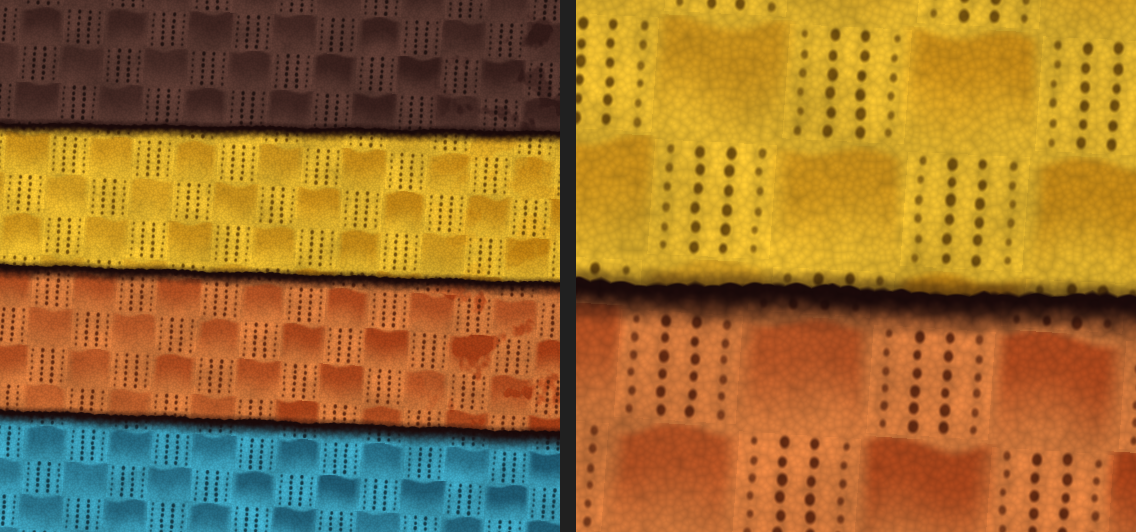
Left: the whole. Right: its middle third, enlarged.
This texture is drawn by a WebGL 2 fragment shader. Its source:

```glsl
#version 300 es
precision highp float;
// Four overlapping velvet swatches, each embossed with staggered patches of pinholes.
// Every swatch is one tilted lattice; cellular noise gives the pile, layered sines the
// rubbed tone, and each ragged hem drops a soft shadow on the swatch below it.

uniform vec2 u_resolution;
out vec4 outColor;

const vec3 SHADOW = vec3(0.10, 0.035, 0.035);
const float PATCH_PITCH = 0.151;
const vec2 HOLES = vec2(4.0, 6.0);            // holes across and down a patch
const vec2 HOLE_PITCH = vec2(0.0182, 0.157);  // canvas widths, share of a row

float hash(vec2 p) {
  vec3 q = fract(vec3(p.xyx) * 0.1031);
  q += dot(q, q.yzx + 33.33);
  return fract((q.x + q.y) * q.z);
}

// Distance to the nearest scattered point
float cellular(vec2 p) {
  vec2 cell = floor(p);
  float nearest = 2.0;
  for (int y = -1; y <= 1; y++) {
    for (int x = -1; x <= 1; x++) {
      vec2 c = cell + vec2(x, y);
      vec2 seed = c + vec2(hash(c), hash(c + 57.0));
      nearest = min(nearest, distance(p, seed));
    }
  }
  return nearest;
}

// Slow uneven tone from layered sines, about -1 to 1
float clouds(vec2 p) {
  float sum = 0.0, weight = 0.5;
  for (int i = 0; i < 4; i++) {
    sum += weight * sin(p.x + 1.7 * sin(p.y)) * cos(p.y * 1.1 + sin(p.x * 0.7));
    p = mat2(0.8, 0.6, -0.6, 0.8) * p * 1.9 + 2.3;
    weight *= 0.55;
  }
  return sum;
}

// Lattice holds origin x, origin y, row height and tilt; y runs downward
vec3 velvet(vec2 p, vec4 lattice, vec3 base, vec3 shade, float wear, float rub) {
  float tone = clouds(p * 28.0 + lattice.xy * 90.0);
  float v = (p.y - lattice.y - lattice.w * p.x) / lattice.z;
  float row = floor(v + 0.5);
  float fv = v - row;
  float u = (p.x - lattice.x + 0.07 * (p.y - lattice.y)) / PATCH_PITCH + 0.5 * row;
  float fu = fract(u + 0.5) - 0.5;

  // Flattened pile, darkest right under the patch above
  float wobble = 0.05 * sin(p.x * 95.0 + row * 2.0) + 0.05 * tone;
  float side = smoothstep(0.21, 0.31, abs(fu) + 0.4 * wobble);
  float fade = smoothstep(-0.52, -0.40, fv + wobble)
             * (1.0 - smoothstep(-0.25, 0.55, fv + wobble));
  float strength = (0.55 + 0.6 * hash(vec2(floor(u), row + 40.0))) * (0.75 + 0.4 * p.x);
  float rubbed = rub * smoothstep(0.70, 0.88, p.x) * smoothstep(0.12, 0.4, tone);
  float smudge = clamp(wear * side * fade * strength + rubbed, 0.0, 1.0);
  vec3 color = mix(base * (1.0 + 0.13 * tone), shade, smudge);

  // Patch of holes with raised ribs between its columns
  vec2 grid = vec2(fu * PATCH_PITCH / HOLE_PITCH.x, fv / HOLE_PITCH.y) + 0.5 * HOLES;
  vec2 id = floor(grid);
  vec2 inside = step(vec2(0.0), grid) * step(grid, HOLES);
  float mask = inside.x * inside.y;
  float rib = 0.5 - 0.5 * cos(6.28318 * (grid.x - 0.5));
  color *= 1.0 + mask * (0.09 * rib - 0.02);

  vec2 key = id + vec2(floor(u + 0.5), row) * 9.0 + 300.0;
  vec2 offset = (fract(grid) - 0.5) * vec2(HOLE_PITCH.x, HOLE_PITCH.y * lattice.z);
  offset += (vec2(hash(key), hash(key + 19.0)) - 0.5) * 0.0016;
  float inner = 1.0 - step(1.2, abs(id.x - 1.5));
  float radius = mix(0.0020, 0.0027, inner) * (0.85 + 0.3 * hash(key + 7.0));
  float blur = max(0.0012, 1.0 / u_resolution.x);
  float hole = 1.0 - smoothstep(radius - blur, radius + blur, length(offset * vec2(1.0, 0.8)));
  return mix(color, shade * 0.52, mask * hole * mix(0.68, 0.88, inner));
}

// Lays a swatch over another; inset is the distance inside the upper hem
vec3 layOver(vec3 under, vec3 over, float inset, float reach) {
  float blur = max(0.0012, 1.0 / u_resolution.x);
  under = mix(SHADOW, under, smoothstep(0.004, reach, -inset));
  over = mix(mix(SHADOW, over, 0.5), over, smoothstep(0.0, 0.011, inset));
  return mix(under, over, smoothstep(-blur, blur, inset));
}

void main() {
  vec2 p = vec2(gl_FragCoord.x, u_resolution.y - gl_FragCoord.y) / u_resolution.x;
  float grain = cellular(p * 230.0);
  float tuft = cellular(p * 95.0 + 11.0);

  vec3 blue = velvet(p, vec4(0.006, 0.787, 0.0615, 0.052),
                     vec3(0.22, 0.59, 0.69), vec3(0.11, 0.34, 0.43), 0.95, 0.0);
  vec3 orange = velvet(p, vec4(0.094, 0.510, 0.0685, 0.063),
                       vec3(0.77, 0.44, 0.22), vec3(0.62, 0.23, 0.08), 0.85, 0.75);
  vec3 yellow = velvet(p, vec4(0.124, 0.270, 0.0725, 0.049),
                       vec3(0.84, 0.67, 0.17), vec3(0.72, 0.48, 0.06), 0.75, 0.3);
  vec3 brown = velvet(p, vec4(0.150, 0.043, 0.0677, 0.032),
                      vec3(0.33, 0.21, 0.18), vec3(0.19, 0.10, 0.09), 0.8, 0.6);

  // Hems, from the lowest swatch up
  float ragged = 0.004 * (tuft - 0.5) + 0.0012 * sin(p.x * 37.0) - p.y;
  vec3 color = layOver(blue, orange, 0.732 + 0.040 * p.x + ragged, 0.030 + 0.012 * p.x);
  color = layOver(color, yellow, 0.472 + 0.033 * p.x + ragged, 0.030);
  color = layOver(color, brown, 0.219 + 0.016 * p.x + ragged, 0.027);

  // Pile grain
  color *= 1.0 + 0.16 * (0.45 - grain) + 0.08 * (0.45 - tuft);
  outColor = vec4(clamp(color, 0.0, 1.0), 1.0);
}
```
